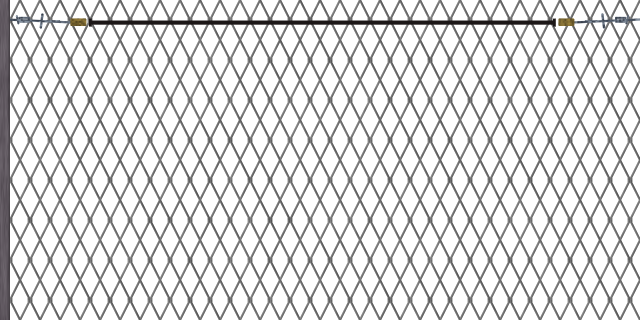
Write a Shadertoy shader that draws this pattern.

```glsl
// Chain-link fence of tall diamonds with a tensioned top bar and a left post.

float hash(vec2 p) {
    return fract(sin(dot(p, vec2(127.1, 311.7))) * 43758.5453);
}

float noise(vec2 p) {
    vec2 i = floor(p), f = fract(p);
    f = f * f * (3.0 - 2.0 * f);
    return mix(mix(hash(i), hash(i + vec2(1, 0)), f.x),
               mix(hash(i + vec2(0, 1)), hash(i + vec2(1, 1)), f.x), f.y);
}

float box(vec2 p, vec2 halfSize) {
    vec2 d = abs(p) - halfSize;
    return length(max(d, 0.0)) + min(max(d.x, d.y), 0.0);
}

float segment(vec2 p, vec2 a, vec2 b) {
    vec2 ab = b - a;
    return length(p - a - ab * clamp(dot(p - a, ab) / dot(ab, ab), 0.0, 1.0));
}

float cover(float d, float pixel) {
    return clamp(0.5 - d / pixel, 0.0, 1.0);
}

// Wire mesh: cells 0.5 wide and 1 high, knots at cell centres
vec3 mesh(vec2 p, float pixel) {
    vec2 cell = p * vec2(2, 1);
    vec2 fromKnot = fract(cell) - 0.5;
    vec2 a = abs(fromKnot);
    float offset = 0.447 * (a.x - max(a.y, 0.06));
    float d = abs(offset) - 0.027;

    // One side of each wire catches the light, and falling wires are darker
    float lit = smoothstep(-0.02, 0.02, offset * sign(fromKnot.x));
    float falling = step(fromKnot.x * fromKnot.y, 0.0);
    float tone = mix(0.46, 0.36, lit) + 0.05 * (1.0 - falling);
    tone += 0.08 * (noise(p * vec2(9, 7)) - 0.5) + 0.04 * (hash(floor(cell)) - 0.5);

    // Twisted seam where neighbouring wires hook together
    float seam = segment(fromKnot * vec2(0.5, 1), vec2(-0.02, -0.05), vec2(0.02, 0.05));
    tone -= 0.1 * cover(seam - 0.008, pixel);
    return mix(vec3(1), vec3(tone), cover(d, pixel));
}

// Tension bar and its mirrored end fittings
vec3 tensionBar(vec3 color, vec2 p, float pixel) {
    vec2 q = vec2(abs(p.x - 8.06), p.y - 7.435);
    float grain = noise(p * 22.0);
    vec3 steel = mix(vec3(0.17, 0.2, 0.25), vec3(0.55, 0.6, 0.66), grain);

    float rod = segment(q, vec2(6.2, 0.0), vec2(8.2, 0.09)) - 0.028;
    float sleeve = box(q - vec2(6.78, 0.035), vec2(0.22, 0.025));
    float washer = segment(q, vec2(7.04, -0.12), vec2(7.0, 0.2)) - 0.03;
    float shackle = abs(box(q - vec2(7.46, 0.07), vec2(0.12, 0.05))) - 0.025;
    float pin = segment(q, vec2(7.6, -0.02), vec2(7.64, 0.16)) - 0.025;
    float fitting = min(min(rod, sleeve), min(washer, min(shackle, pin)));
    color = mix(color, steel, cover(fitting, pixel));

    float bar = box(q, vec2(5.8, 0.052));
    float collar = box(q - vec2(5.8, 0.0), vec2(0.035, 0.1));
    color = mix(color, vec3(0.11, 0.09, 0.09), cover(min(bar, collar), pixel));

    vec3 brass = mix(vec3(0.3, 0.25, 0.12), vec3(0.62, 0.52, 0.24), grain);
    float clamp_ = box(q - vec2(6.1, 0.01), vec2(0.17, 0.065)) - 0.03;
    return mix(color, brass, cover(clamp_, pixel));
}

// Weathered post along the left edge
vec3 post(vec3 color, vec2 p, float pixel) {
    float streaks = noise(p * vec2(40, 1.5)) + 0.5 * noise(p * vec2(70, 6));
    vec3 metal = vec3(0.38, 0.35, 0.38) + 0.1 * (streaks - 0.75);
    metal *= 1.0 - 0.3 * smoothstep(0.17, 0.25, p.x);
    return mix(color, metal, cover(p.x - 0.25, pixel));
}

void mainImage(out vec4 fragColor, in vec2 fragCoord) {
    // Eight mesh rows fill the height
    float pixel = 8.0 / iResolution.y;
    vec2 p = fragCoord * pixel;

    vec3 color = mesh(p, pixel);
    color = tensionBar(color, p, pixel);
    color = post(color, p, pixel);
    fragColor = vec4(color, 1.0);
}
```
